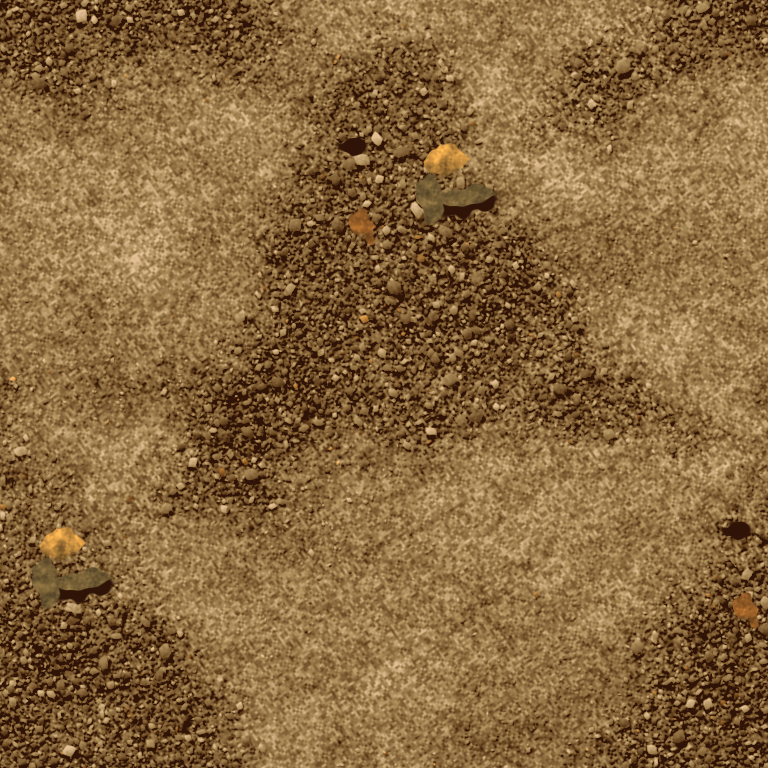
This texture is drawn by a three.js fragment shader. Its source:

```glsl
varying vec2 vUv;

// Tone ramp, dark to pale
const vec3 SHADOW = vec3(0.18, 0.075, 0.025);
const vec3 UMBER = vec3(0.37, 0.24, 0.10);
const vec3 EARTH = vec3(0.49, 0.36, 0.20);
const vec3 SAND = vec3(0.58, 0.45, 0.27);
const vec3 DUST = vec3(0.67, 0.55, 0.35);
const vec3 PALE = vec3(0.78, 0.65, 0.47);
// Stone colours
const vec3 AMBER = vec3(0.74, 0.53, 0.24);
const vec3 RUST = vec3(0.58, 0.36, 0.15);
const vec3 SLATE = vec3(0.46, 0.37, 0.21);

const vec2 LIGHT = vec2(-0.35, 0.94);
const vec2 PATCH_CENTER = vec2(0.49, 0.57);
const float EDGE = 0.0013;
const float SAND_TONE = 3.3;
const float GRAVEL_TONE = 1.45;
const float RELIEF_STEP = 0.007;
const float RELIEF = 10.0;
const float DENT = 14.0;
const float SPECKLE = 2.8;
const float GRAIN_SHADE = 1.5;
const float GRAIN_SHADOW = 1.9;
const float AMBER_SHARE = 0.015;

float hash(vec2 p) {
  vec3 q = fract(vec3(p.xyx) * 0.1031);
  q += dot(q, q.yzx + 33.33);
  return fract((q.x + q.y) * q.z);
}

float noise(vec2 p) {
  vec2 i = floor(p), f = fract(p);
  f = f * f * (3.0 - 2.0 * f);
  return mix(mix(hash(i), hash(i + vec2(1.0, 0.0)), f.x),
             mix(hash(i + vec2(0.0, 1.0)), hash(i + vec2(1.0, 1.0)), f.x), f.y);
}

float fbm(vec2 p) {
  float sum = 0.0, amp = 0.5;
  for (int i = 0; i < 5; i++) {
    sum += amp * noise(p);
    p = mat2(1.6, 1.2, -1.2, 1.6) * p + 17.3;
    amp *= 0.5;
  }
  return sum;
}

vec2 rotate(vec2 v, float a) {
  return vec2(cos(a) * v.x + sin(a) * v.y, cos(a) * v.y - sin(a) * v.x);
}

// Coverage of a stone shaped between an ellipse, a box and a wedge
float stone(vec2 v, vec2 size, float angle) {
  float soft = EDGE / min(size.x, size.y);
  vec2 s = rotate(v, angle) / size;
  float d = mix(length(s), max(abs(s.y), abs(s.x + 0.35 * s.y)), 0.6);
  return 1.0 - smoothstep(1.0 - soft, 1.0 + soft, d);
}

// Soft triangular gravel bed around the local origin
float gravelBed(vec2 q, float wobble) {
  float d = max(dot(q, vec2(-0.916, 0.402)) - 0.136,
            max(dot(q, vec2(0.80, 0.60)) - 0.223,
                dot(q, vec2(0.164, -0.986)) - 0.168));
  float bed = 1.0 - smoothstep(-0.05, 0.07, d + wobble);
  return bed * mix(1.0, 0.6, smoothstep(0.1, 0.28, q.y));
}

// One layer of lit grains with shadows; x is tone, y is amber tint
vec2 grains(vec2 ground, vec2 p, float freq, float density, float lift) {
  vec2 g = p * freq, base = floor(g);
  for (int j = -1; j <= 1; j++) {
    for (int i = -1; i <= 1; i++) {
      vec2 cell = base + vec2(float(i), float(j)) + freq;
      float a = hash(cell), b = hash(cell + 41.7), c = hash(cell + 83.1);
      float present = smoothstep(0.0, 0.08, density - hash(cell + 127.9));
      vec2 v = g - (cell - freq) - 0.5 - 0.8 * (vec2(a, b) - 0.5);
      float radius = mix(0.25, 0.55, c * c);
      vec2 size = radius * vec2(1.0, mix(0.5, 1.0, a)) / freq;
      float angle = 6.28 * hash(cell + 163.3);
      float cover = present * stone(v / freq, size, angle);
      float shadow = present * stone((v + LIGHT * radius * 0.7) / freq, size * 1.15, angle);
      float shade = dot(v, LIGHT) / radius;
      float bright = hash(cell + 211.3);
      float tone = lift + 3.8 * bright * bright + GRAIN_SHADE * shade;
      ground.x -= GRAIN_SHADOW * shadow * (1.0 - cover);
      ground = mix(ground, vec2(tone, step(1.0 - AMBER_SHARE, hash(cell + 307.0))), cover);
    }
  }
  return ground;
}

vec3 ramp(float t) {
  vec3 c = mix(SHADOW, UMBER, clamp(t, 0.0, 1.0));
  c = mix(c, EARTH, clamp(t - 1.0, 0.0, 1.0));
  c = mix(c, SAND, clamp(t - 2.0, 0.0, 1.0));
  c = mix(c, DUST, clamp(t - 3.0, 0.0, 1.0));
  return mix(c, PALE, clamp(t - 4.0, 0.0, 2.0));
}

// Larger stones set into each gravel bed
vec3 landmarks(vec3 c, vec2 q, float grit) {
  vec2 w = q + 0.012 * (vec2(noise(q * 70.0), noise(q * 70.0 + 9.0)) - 0.5);
  float light = 0.6 + 0.3 * grit + 0.5 * noise(q * 90.0);
  c = mix(c, SHADOW, stone(w - vec2(-0.032, 0.24), vec2(0.018, 0.010), 0.2));
  c = mix(c, SHADOW, stone(w - vec2(0.115, 0.163), vec2(0.044, 0.013), 0.25));
  c = mix(c, SLATE * light, stone(w - vec2(0.070, 0.168), vec2(0.014, 0.032), 0.1));
  c = mix(c, SLATE * light, stone(w - vec2(0.116, 0.175), vec2(0.040, 0.013), 0.2));
  vec2 amberAt = w - vec2(0.09, 0.222);
  c = mix(c, AMBER * (light + 9.0 * dot(amberAt, LIGHT)), stone(amberAt, vec2(0.024, 0.022), 0.7));
  return mix(c, RUST * light, stone(w - vec2(-0.02, 0.137), vec2(0.021, 0.012), -0.8));
}

void main() {
  vec2 p = vUv;
  vec2 q0 = fract(p - PATCH_CENTER + 0.5) - 0.5, q1 = fract(p - PATCH_CENTER) - 0.5;
  float wobble = 0.2 * (fbm(p * 7.0 + 5.0) - 0.52);
  float bed = max(gravelBed(q0, wobble), gravelBed(q1, wobble));
  // Packed sand: broad stains, lit relief, dents and fine speckle
  float slope = fbm(p * 11.0) - fbm((p + LIGHT * RELIEF_STEP) * 11.0);
  float stain = fbm(p * 6.0 + 60.0) - 0.48;
  float grit = noise(rotate(p, 0.6) * 310.0);
  float speckle = SPECKLE * (grit - 0.5) + noise(rotate(p, 1.0) * 150.0 + 31.0) - 0.5;
  float tone = mix(SAND_TONE, GRAVEL_TONE, bed) + RELIEF * slope
             - DENT * max(-slope - 0.07, 0.0) + 2.6 * stain + speckle * mix(0.9, 1.4, bed);
  // Grains from fine to coarse, dense only in the gravel
  vec2 ground = vec2(tone, 0.0);
  float scatter = clamp(0.08 - 0.6 * stain, 0.0, 0.2);
  ground = grains(ground, p, 180.0, scatter + 0.5 * bed, mix(2.1, 1.4, bed));
  ground = grains(ground, p, 105.0, 0.4 * scatter + 0.5 * bed, mix(2.0, 1.4, bed));
  ground = grains(ground, p, 54.0, 0.2 * bed, 1.7);
  // Colour, amber tint and embedded stones
  vec3 color = ramp(ground.x + 0.35 * speckle);
  color = mix(color, color * vec3(1.12, 0.95, 0.65), ground.y);
  color = landmarks(landmarks(color, q0, grit), q1, grit);
  gl_FragColor = vec4(color, 1.0);
}
```
